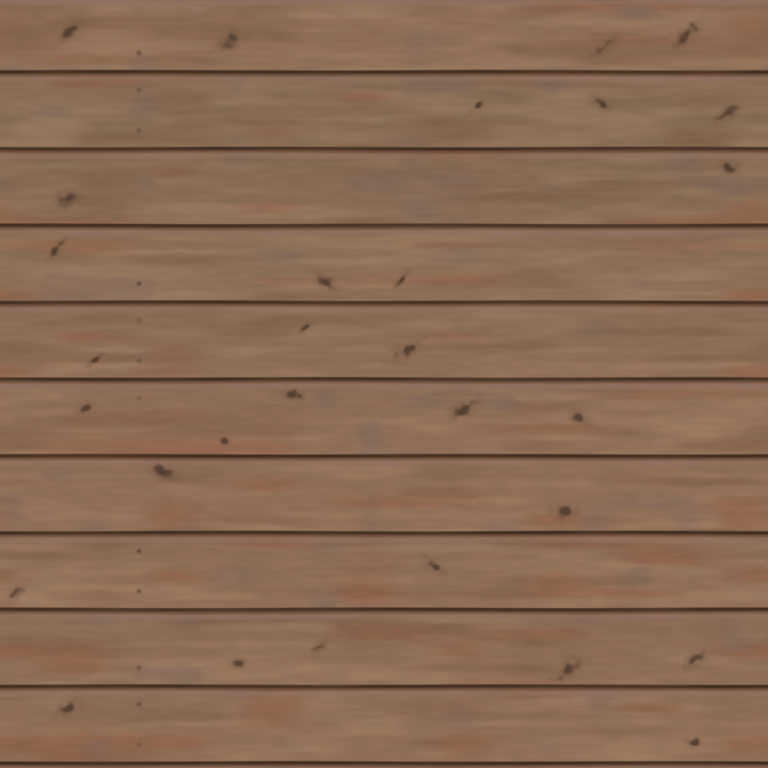
A WebGL 2 fragment shader for this texture:

```glsl
#version 300 es
precision highp float;
// Weathered timber cladding: ten overlapping horizontal boards with shadow gaps.
// Stretched value noise and layered sines make the grain, jittered cells place
// the knots, and a per-board hash varies the tone. It wraps from left to right.
uniform vec2 u_resolution;
out vec4 outColor;

const float BOARDS = 10.0;
const float FIRST_GAP = 0.0065;      // height of the lowest gap
const float GAP_HALF = 0.0021;       // half width of the dark gap line
const float SHADOW_DEPTH = 0.0080;   // soft shade under each gap
const float KNOT_CELLS = 6.0;        // knot cells along one board
const float KNOT_CHANCE = 0.58;
const float NAIL_X = 0.181;
const float TAU = 6.28318;

const vec3 WOOD = vec3(0.555, 0.425, 0.333);
const vec3 PALE = vec3(0.605, 0.480, 0.375);
const vec3 DEEP = vec3(0.490, 0.362, 0.272);
const vec3 OLIVE = vec3(0.500, 0.415, 0.322);
const vec3 RUST = vec3(0.555, 0.362, 0.265);
const vec3 MAUVE = vec3(0.485, 0.400, 0.360);
const vec3 EDGE = vec3(0.565, 0.440, 0.380);
const vec3 SHADE = vec3(0.390, 0.265, 0.200);
const vec3 GAP = vec3(0.250, 0.180, 0.130);
const vec3 KNOT = vec3(0.270, 0.205, 0.165);

float hash(vec2 p) {
    return fract(sin(dot(p, vec2(127.1, 311.7))) * 43758.545);
}

// Value noise that repeats along x after freq.x cells.
float noise(vec2 p, vec2 freq) {
    p *= freq;
    vec2 i = floor(p), f = fract(p);
    f = f * f * (3.0 - 2.0 * f);
    float x0 = mod(i.x, freq.x), x1 = mod(i.x + 1.0, freq.x);
    float low = mix(hash(vec2(x0, i.y)), hash(vec2(x1, i.y)), f.x);
    float high = mix(hash(vec2(x0, i.y + 1.0)), hash(vec2(x1, i.y + 1.0)), f.x);
    return mix(low, high, f.y);
}

// Fine fibres: sines across the board, bent by slow noise along it.
float fibres(vec2 p, float seed) {
    float sum = 0.0;
    for (float k = 1.0; k < 4.0; k++) {
        float bend = noise(p + seed + k, vec2(6.0 * k, 24.0 * k));
        sum += sin(p.y * 170.0 * k + bend * 9.0 + seed * k) / k;
    }
    return sum * 0.5;
}

// Ragged knots, one in some of the jittered cells: x = core, y = halo.
vec2 knots(vec2 p, float height, float board) {
    vec2 mark = vec2(0.0);
    float cell = floor(p.x * KNOT_CELLS);
    float ragged = noise(p, vec2(130.0)) - 0.5;
    for (float k = -1.0; k <= 1.0; k++) {
        vec2 id = vec2(mod(cell + k, KNOT_CELLS), board + 31.0);
        float present = step(hash(id), KNOT_CHANCE);
        float x = (cell + k + 0.1 + 0.8 * hash(id + 5.3)) / KNOT_CELLS;
        float y = 0.18 + 0.66 * hash(id + 9.7);
        vec2 d = vec2(p.x - x, (height - y) / BOARDS);
        d.y -= d.x * (1.4 * hash(id + 2.1) - 0.5);
        float size = mix(0.0045, 0.0115, hash(id + 7.9));
        float r = length(d * vec2(0.85, 1.3)) / size + ragged * 1.3;
        mark = max(mark, present * vec2(1.0 - smoothstep(0.1, 1.1, r),
                                        1.0 - smoothstep(0.4, 2.4, r)));
    }
    return mark;
}

// Two small nail marks on some boards, in one column.
float nails(vec2 p, float height, float board) {
    float y = height < 0.5 ? 0.24 : 0.76;
    vec2 d = vec2(p.x - NAIL_X, (height - y) / BOARDS);
    float strength = smoothstep(0.3, 0.8, hash(vec2(board, y + 4.0)));
    return strength * (1.0 - smoothstep(0.001, 0.005, length(d)));
}

vec3 boardColor(vec2 p, float height, float board) {
    float tone = hash(vec2(board, 17.0));
    vec2 q = p + vec2(0.0, board * 1.37);
    float broad = noise(q, vec2(5.0, 26.0));
    float streak = noise(q + 3.1, vec2(12.0, 95.0));
    float fleck = noise(q + 6.7, vec2(48.0, 210.0));
    float grey = smoothstep(0.45, 0.75, p.y) * (1.0 - smoothstep(0.86, 0.94, p.y));

    vec3 c = mix(WOOD, OLIVE, grey * (0.25 + 0.45 * broad));
    c = mix(c, PALE, 0.75 * smoothstep(0.35, 0.9, streak * 0.65 + broad * 0.35));
    c = mix(c, DEEP, 0.55 * smoothstep(0.52, 0.95, noise(q + 8.2, vec2(9.0, 60.0))));
    c = mix(c, RUST, 0.50 * smoothstep(0.66, 0.95, noise(q + 1.9, vec2(8.0, 45.0))));
    c = mix(c, MAUVE, 0.45 * smoothstep(0.70, 0.95, noise(q + 4.4, vec2(17.0, 28.0))));
    c *= 1.0 + 0.012 * fibres(q, board) + 0.055 * (fleck - 0.5);
    c *= 0.985 + 0.035 * tone + 0.035 * (0.5 - height);

    vec2 knot = knots(p, height, board);
    c = mix(c, DEEP * 0.9, 0.45 * knot.y);
    c = mix(c, KNOT, 0.72 * knot.x);
    return mix(c, KNOT, 0.50 * nails(p, height, board));
}

void main() {
    vec2 p = gl_FragCoord.xy / u_resolution;
    float pixel = 1.0 / u_resolution.y;
    float wave = 0.0004 * sin(TAU * p.x * 2.0 + floor(p.y * BOARDS + 0.5) * 2.4);
    float row = (p.y - FIRST_GAP + wave) * BOARDS;
    float board = floor(row), height = fract(row);
    vec3 color = boardColor(p, height, board);

    // Worn top edge, then the soft shade, then the dark gap.
    float below = (1.0 - height) / BOARDS;
    float gapDistance = min(height, 1.0 - height) / BOARDS;
    float wear = noise(p, vec2(14.0, BOARDS));
    float edge = smoothstep(0.004, 0.008, below) * (1.0 - smoothstep(0.010, 0.016, below));
    color = mix(color, EDGE, edge * (0.45 + 0.4 * wear));
    color = mix(color, SHADE, 0.85 * (1.0 - smoothstep(0.002, SHADOW_DEPTH, below)));
    float soft = max(pixel, 0.0013);
    float gap = 1.0 - smoothstep(GAP_HALF - soft, GAP_HALF + soft, gapDistance);
    color = mix(color, mix(GAP, SHADE, 0.45 * wear), gap);
    outColor = vec4(color, 1.0);
}
```
